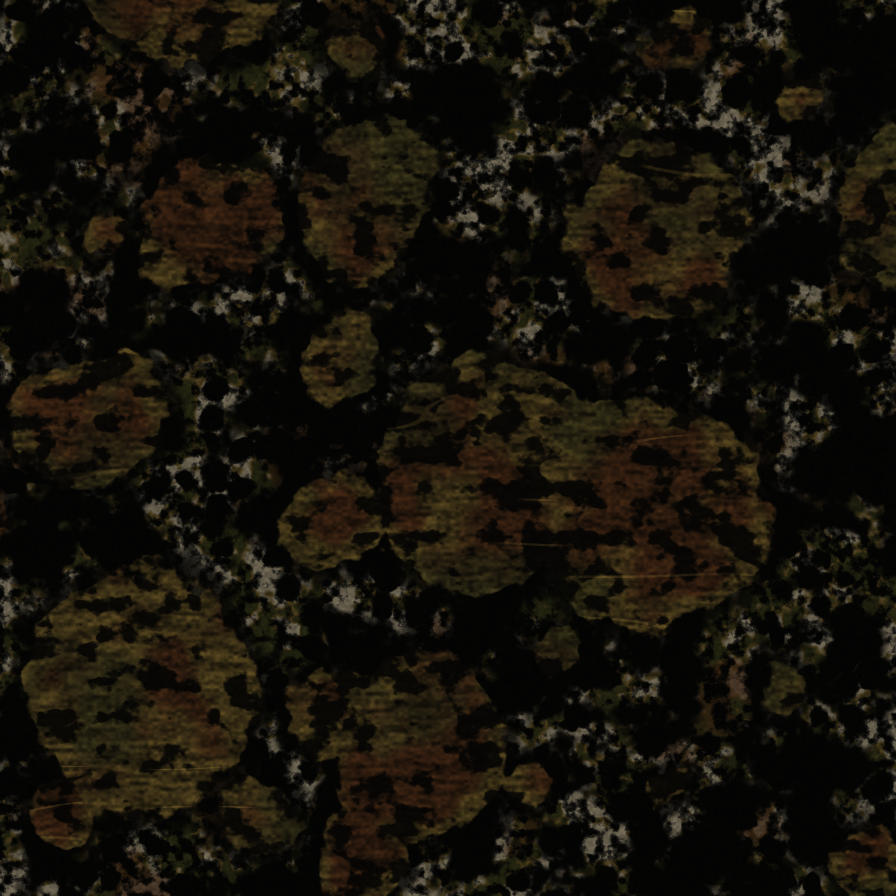
This texture is drawn by a three.js fragment shader. Its source:

```glsl
varying vec2 vUv;

#define LARGE_CELLS 3.2
#define SMALL_CELLS 6.0
#define MICA_CELLS 27.0
#define EDGE_WOBBLE 0.055
#define BLACK vec3(0.014, 0.014, 0.011)
#define OLIVE vec3(0.13, 0.13, 0.06)
#define RUST vec3(0.19, 0.105, 0.05)
#define OCHRE vec3(0.25, 0.20, 0.085)
#define GREY vec3(0.21, 0.20, 0.165)
#define PALE vec3(0.40, 0.37, 0.30)

float hash(vec2 p) {
  vec3 q = fract(p.xyx * 0.1031);
  q += dot(q, q.yzx + 33.33);
  return fract((q.x + q.y) * q.z);
}

float noise(vec2 p) {
  vec2 i = floor(p), f = fract(p);
  f = f * f * (3.0 - 2.0 * f);
  return mix(mix(hash(i), hash(i + vec2(1, 0)), f.x),
             mix(hash(i + vec2(0, 1)), hash(i + vec2(1, 1)), f.x), f.y);
}

float fbm(vec2 p) {
  float sum = 0.0, amp = 0.533;
  for (int i = 0; i < 4; i++) {
    sum += amp * noise(p);
    p = mat2(1.6, 1.2, -1.2, 1.6) * p + 17.3;
    amp *= 0.5;
  }
  return sum;
}

// Scattered ellipses: x = signed distance, y = random id of the nearest one
vec2 ovoids(vec2 p, float cells, float seed, float keep, vec2 radii) {
  vec2 nearest = vec2(1.0, 0.0);
  vec2 g = p * cells + seed;
  for (int j = -1; j <= 1; j++) {
    for (int i = -1; i <= 1; i++) {
      vec2 cell = floor(g) + vec2(i, j);
      float id = hash(cell + 3.7);
      if (hash(cell + 91.0) > keep) continue;
      vec2 jitter = vec2(hash(cell + 11.0), hash(cell + 47.0)) - 0.5;
      vec2 q = g - cell - 0.5 - 0.55 * jitter;
      float turn = 6.2832 * hash(cell + 29.0);
      q = mat2(cos(turn), sin(turn), -sin(turn), cos(turn)) * q;
      q.y *= mix(1.0, 1.35, hash(cell + 63.0));
      float d = (length(q) - mix(radii.x, radii.y, id)) / cells;
      if (d < nearest.x) nearest = vec2(d, id);
    }
  }
  return nearest;
}

// Black ground with clustered olive, grey and pale grains
vec3 matrixColor(vec2 p, float ring) {
  float cluster = smoothstep(0.40, 0.57, fbm(p * 21.0 + 5.0));
  float grain = fbm(p * 115.0 + 31.0);
  float mica = ovoids(p, MICA_CELLS, 40.0, 0.5, vec2(0.25, 0.52)).x;
  mica += (fbm(p * 75.0) - 0.5) * 0.022;
  float lit = cluster * smoothstep(0.32, 0.62, grain);
  lit *= smoothstep(-0.002, 0.004, mica) * (1.0 - 0.75 * ring);

  float kind = fbm(p * 34.0 + 70.0) + 0.35 * (noise(p * 130.0) - 0.5);
  vec3 mineral = mix(OLIVE, OCHRE, smoothstep(0.36, 0.46, kind));
  mineral = mix(mineral, GREY, smoothstep(0.46, 0.55, kind));
  float bright = smoothstep(0.50, 0.66, grain) * smoothstep(0.42, 0.58, kind);
  mineral = mix(mineral, PALE, bright);
  mineral = mix(mineral, RUST, 0.6 * smoothstep(0.58, 0.70, fbm(p * 12.0 + 9.0)));
  return mix(BLACK, mineral, lit);
}

// Brown feldspar with level streaks, dark pits and thin cracks
vec3 feldsparColor(vec2 p, float d, float id) {
  float rim = smoothstep(-0.035, -0.002, d);
  float warmth = fbm(p * 16.0 + 20.0) + 0.22 * rim + 0.2 * (id - 0.5);
  vec3 body = mix(RUST, OCHRE, smoothstep(0.48, 0.74, warmth));
  body = mix(body, OLIVE, 0.6 * smoothstep(0.50, 0.66, fbm(p * 9.0 + 60.0)));

  vec2 bent = p + vec2(0.0, 0.012 * (noise(p * 11.0) - 0.5));
  float streak = noise(bent * vec2(38.0, 210.0));
  float grain = noise(p * vec2(190.0, 270.0) + 8.0);
  float shade = 0.35 + 0.55 * streak + 0.5 * (grain - 0.35);
  float pits = smoothstep(0.36, 0.50, fbm(p * vec2(42.0, 55.0) + 13.0));
  body *= clamp(shade, 0.0, 1.3) * mix(0.12, 1.15, pits);

  float line = abs(noise(bent * vec2(5.0, 24.0) + 2.0) - 0.5);
  float crack = 1.0 - smoothstep(0.008, 0.035, line);
  crack *= smoothstep(0.54, 0.70, noise(p * 15.0 + 44.0));
  return BLACK + body + 0.45 * crack * OCHRE;
}

void main() {
  vec2 p = vUv;
  vec2 large = ovoids(p, LARGE_CELLS, 12.0, 0.78, vec2(0.20, 0.45));
  vec2 small = ovoids(p, SMALL_CELLS, 25.0, 0.42, vec2(0.17, 0.36));
  vec2 stone = large.x < small.x ? large : small;

  // Ragged outline with a dark rim
  float d = stone.x + (fbm(p * 13.0) - 0.5) * EDGE_WOBBLE;
  d += (fbm(p * 65.0 + 3.0) - 0.5) * 0.02;
  float inside = 1.0 - smoothstep(-0.003, 0.003, d);
  float ring = 1.0 - smoothstep(0.010, 0.026, d);

  vec3 color = mix(matrixColor(p, ring), feldsparColor(p, d, stone.y), inside);
  color *= 0.85 + 0.3 * noise(p * 300.0);
  gl_FragColor = vec4(color, 1.0);
}
```
